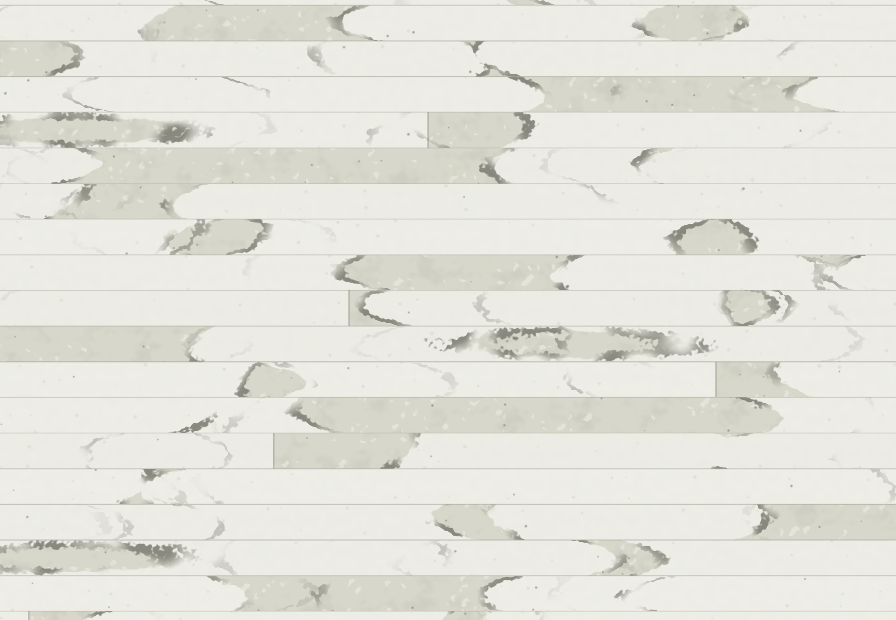
A WebGL 2 fragment shader for this texture:

```glsl
#version 300 es
precision highp float;
// Pale stone planks in thin rows, with grey-green bands, grainy dark veins and fine flecks.

uniform vec2 u_resolution;
out vec4 outColor;

const float PITCH = 0.0575;      // plank height, canvas height = 1
const float TOP_OFFSET = 0.0085; // sliver above the first full plank
const float WIDTH = 1.446;       // canvas width, canvas height = 1
const vec3 WHITE = vec3(0.928, 0.928, 0.902);
const vec3 BAND = vec3(0.845, 0.845, 0.795);
const vec3 BAND_DARK = vec3(0.79, 0.79, 0.745);
const vec3 VEIN = vec3(0.50, 0.50, 0.46);
const vec3 SEAM = vec3(0.66, 0.66, 0.62);

float hash(float n) {
  return fract(sin(n * 127.1 + 3.7) * 43758.5);
}

vec2 hash2(vec2 p) {
  vec2 k = vec2(dot(p, vec2(127.1, 311.7)), dot(p, vec2(269.5, 183.3)));
  return fract(sin(k) * 43758.5);
}

// Gradient noise, about -0.7 to 0.7
float noise(vec2 p) {
  vec2 i = floor(p), f = fract(p);
  vec2 u = f * f * f * (f * (f * 6.0 - 15.0) + 10.0);
  vec2 e = vec2(0.0, 1.0);
  float a = dot(hash2(i) * 2.0 - 1.0, f);
  float b = dot(hash2(i + e.yx) * 2.0 - 1.0, f - e.yx);
  float c = dot(hash2(i + e) * 2.0 - 1.0, f - e);
  float d = dot(hash2(i + 1.0) * 2.0 - 1.0, f - 1.0);
  return mix(mix(a, b, u.x), mix(c, d, u.x), u.y);
}

// Round dots, one at most in each cell
float specks(vec2 p, float cell, float radius, float density, float px) {
  vec2 id = floor(p / cell);
  vec2 rnd = hash2(id + 17.0);
  vec2 offset = (fract(p / cell) - mix(vec2(0.25), vec2(0.75), rnd)) * cell;
  float r = radius * (0.5 + rnd.x);
  return step(hash2(id + 5.0).y, density) * (1.0 - smoothstep(r - px, r + px, length(offset)));
}

// Sideways bow of an edge across the plank, v = 0 to 1
float bend(float v, float seed) {
  float t = v * 2.0 - 1.0;
  float s = hash(seed) - 0.5;
  float bow = sign(s) * (0.012 + 0.1 * abs(s));
  return bow * (1.0 - t * t) + 0.06 * (hash(seed + 0.5) - 0.5) * t;
}

// Signed depth inside a band; y is 1 where the nearest edge is a straight cut
vec2 band(float x, float v, float center, float halfWidth, float seed, float cut, float wobble) {
  float left = x - center + halfWidth - (1.0 - cut) * (bend(v, seed) + wobble);
  float right = center + halfWidth + bend(v, seed + 3.3) + wobble - x;
  return vec2(min(left, right), cut * step(left, right));
}

// Broken, grainy line around d = 0
float vein(float d, vec2 q, float width) {
  float grain = noise(q * 150.0) * 0.9 + noise(q * 65.0) * 0.7;
  float broken = smoothstep(-0.15, 0.25, noise(q * 17.0));
  float core = 1.0 - abs(d) / width;
  return broken * smoothstep(0.0, 0.3, core) * smoothstep(0.1, 0.55, core + grain - 0.1);
}

float hairline(float distance, float halfWidth, float px) {
  return clamp((halfWidth - distance) / px + 0.5, 0.0, 1.0);
}

void main() {
  vec2 p = gl_FragCoord.xy / u_resolution.y;
  p.x *= WIDTH * u_resolution.y / u_resolution.x;
  float px = 1.0 / u_resolution.y;

  // Plank number from the top and height within it
  float rowPos = (1.0 - p.y - TOP_OFFSET) / PITCH;
  float row = floor(rowPos);
  float v = fract(rowPos);
  vec2 q = p + vec2(row * 7.31 + 20.0, row * 0.37);
  float wobble = 0.016 * noise(q * 32.0) + 0.009 * noise(q * 95.0);

  // Main band of the plank, spread evenly over the rows
  float jitter = (hash(row + 0.7) - 0.5) * 0.16;
  float center = (fract(row * 0.7549 + 0.32) + jitter) * WIDTH;
  float halfWidth = (0.02 + 0.24 * pow(fract(row * 0.5698 + 0.7), 2.5)) * WIDTH;
  float cut = step(hash(row + 0.2), 0.4);
  vec2 mainBand = band(p.x, v, center, halfWidth, row + 0.1, cut, wobble);
  float depth = mainBand.x;
  float dark = vein(depth - 0.004, q, 0.017) * (1.0 - mainBand.y);

  // Small side band, or a long lens on every sixth plank
  float sideCenter = fract(center / WIDTH + 0.35 + 0.3 * hash(row + 0.9)) * WIDTH;
  float sideDepth = band(p.x, v, sideCenter, 0.045 * hash(row + 0.4), row + 0.6, 0.0, wobble).x;
  vec2 lens = vec2((p.x - sideCenter) / 0.17, (v - 0.5) / 0.38);
  float lensDepth = (1.0 - length(lens)) * 0.022 + wobble * 0.4;
  float isLens = step(abs(mod(row, 6.0) - 3.0), 0.5);
  sideDepth = mix(sideDepth - step(0.5, hash(row + 0.8)), lensDepth, isLens);
  dark = max(dark, vein(sideDepth, q + 4.0, mix(0.014, 0.009, isLens)));
  depth = max(depth, sideDepth);

  // Loose bowed veins, some faint
  for (float i = 0.0; i < 4.0; i++) {
    float seed = row * 1.7 + i * 5.3;
    float curve = hash(seed + 0.3) * WIDTH + bend(v, seed) + wobble * 1.4;
    float strength = mix(0.12, 0.9, pow(hash(seed + 0.9), 2.0));
    dark = max(dark, strength * vein(p.x - curve, q + i * 3.0, 0.011));
  }

  // Stone colour and flecks
  float inside = smoothstep(-px, px, depth);
  float cloud = smoothstep(-0.1, 0.6, noise(q * 24.0) + 0.5 * noise(q * 85.0));
  vec3 pale = WHITE + 0.008 * (hash(row + 0.15) - 0.5) + 0.008 * noise(q * 60.0);
  vec3 grey = mix(BAND, BAND_DARK, cloud * 0.65);
  grey = mix(grey, WHITE, 0.6 * specks(q + wobble, 0.021, 0.0035, 0.35, px));
  pale = mix(pale, BAND, 0.6 * specks(q, 0.032, 0.002, 0.22, px));
  vec3 color = mix(pale, grey, inside);
  color = mix(color, VEIN, 0.9 * dark);
  color = mix(color, VEIN, specks(q + 3.0, 0.04, 0.0013, 0.04 + 0.2 * inside, px) * 0.7);

  // Seams between rows and at the cut ends
  float seam = hairline(min(v, 1.0 - v) * PITCH, 0.0008, px);
  float seamRow = floor(rowPos + 0.5);
  color = mix(color, SEAM, seam * mix(0.3, 0.75, hash(seamRow + 0.35)));
  float joint = hairline(abs(p.x - center + halfWidth), 0.0008, px) * cut;
  color = mix(color, VEIN, joint * 0.7);

  outColor = vec4(color, 1.0);
}
```
